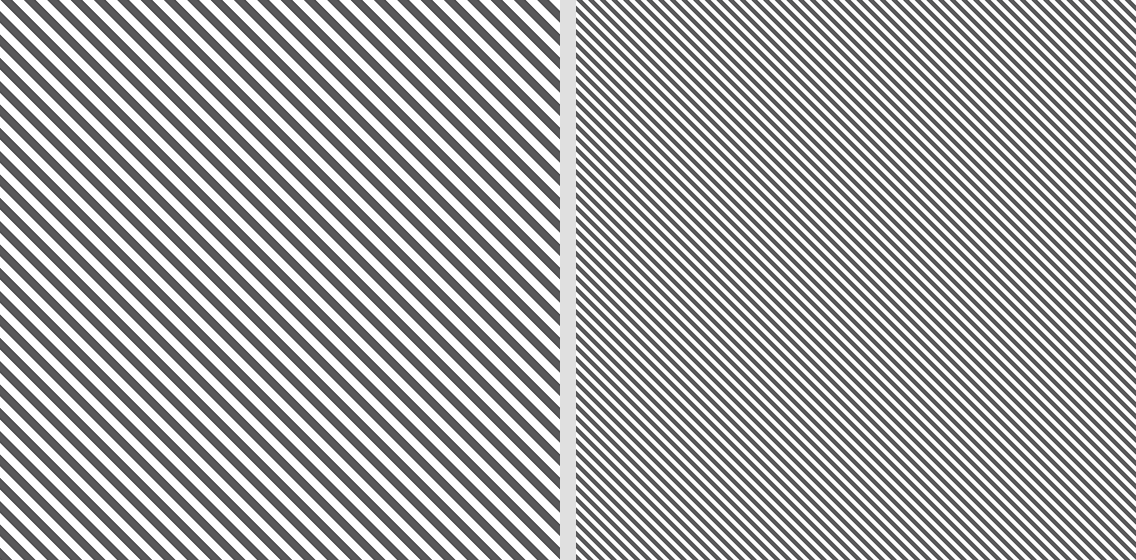
Left: one tile. Right: repeated 2 by 2.
This pattern is drawn by a Shadertoy shader. Its source:

```glsl
// Even diagonal stripes, charcoal on white, falling from upper left to lower right.
// A whole number of stripes crosses each axis, so the tile wraps without a seam;
// each stripe is a folded distance with soft edges and slightly darker rims.

#define REPEATS     24.0                    // stripes across and down
#define PHASE       0.275                   // stripe centre within one repeat
#define HALF_WIDTH  0.253                   // half of the dark band, in repeats
#define EDGE_SOFT   0.033                   // half of the edge blur, in repeats
#define RIM_WIDTH   0.095                   // rim depth measured from the edge
#define RIM_SOFT    0.025                   // half of the core-to-rim blend
#define PAPER_COLOR vec3(1.0)
#define CORE_COLOR  vec3(0.35, 0.348, 0.352)
#define RIM_COLOR   vec3(0.30, 0.298, 0.302)

// Distance from the nearest stripe centre, in repeats (0 to 0.5)
float stripeDistance(vec2 uv) {
    float diagonal = REPEATS * (uv.x + uv.y) - PHASE;
    return abs(fract(diagonal + 0.5) - 0.5);
}

void mainImage(out vec4 fragColor, in vec2 fragCoord) {
    vec2 uv = fragCoord / iResolution.xy;
    float dist = stripeDistance(uv);

    // Edge blur never gets thinner than about one pixel
    float pixel = 0.7 * REPEATS / min(iResolution.x, iResolution.y);
    float soft = max(EDGE_SOFT, pixel);
    float ink = 1.0 - smoothstep(HALF_WIDTH - soft, HALF_WIDTH + soft, dist);

    // Core shades into the darker rim
    float rimStart = HALF_WIDTH - RIM_WIDTH;
    float rim = smoothstep(rimStart - RIM_SOFT, rimStart + RIM_SOFT, dist);
    vec3 stripeColor = mix(CORE_COLOR, RIM_COLOR, rim);

    fragColor = vec4(mix(PAPER_COLOR, stripeColor, ink), 1.0);
}
```
